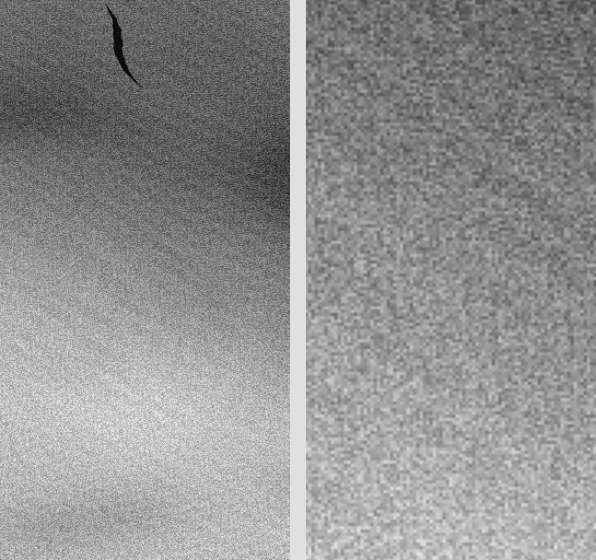
Left: the whole. Right: its middle third, enlarged.
Reproduce this texture procedurally as a WebGL 1 fragment shader.

```glsl
precision highp float;

uniform vec2 u_resolution;

const float PI = 3.14159265;
const float GRAIN_CELLS = 512.0;
const float GRAIN_CONTRAST = 0.19;
const float CRACK_TONE = 0.05;
const vec2 SEED_A = vec2(127.1, 311.7);
const vec2 SEED_B = vec2(269.5, 183.3);

float hash(vec2 p, vec2 seed) {
  return fract(sin(dot(p, seed)) * 43758.5453);
}

float valueNoise(vec2 p, vec2 seed) {
  vec2 cell = floor(p);
  vec2 f = fract(p);
  f = f * f * (3.0 - 2.0 * f);
  float low = mix(hash(cell, seed), hash(cell + vec2(1.0, 0.0), seed), f.x);
  float high = mix(hash(cell + vec2(0.0, 1.0), seed), hash(cell + vec2(1.0), seed), f.x);
  return mix(low, high, f.y);
}

float cloudNoise(vec2 p) {
  float sum = 0.0;
  float weight = 0.5;
  for (int i = 0; i < 4; i++) {
    sum += weight * (valueNoise(p, SEED_A) - 0.5);
    p = p * 2.03 + vec2(17.3, 9.1);
    weight *= 0.5;
  }
  return sum;
}

vec2 rotate(vec2 p, float angle) {
  float c = cos(angle);
  float s = sin(angle);
  return vec2(c * p.x + s * p.y, c * p.y - s * p.x);
}

// Soft elliptical patch, 1 at its centre
float patchMask(vec2 p, vec2 centre, vec2 size) {
  vec2 d = (p - centre) / size;
  return exp(-dot(d, d));
}

// Broad light: dark above, bright band below, lower on the right
float baseTone(vec2 p) {
  float height = p.y + 0.32 * (p.x - 0.26);
  float tone = mix(0.73, 0.375, smoothstep(0.22, 0.80, height));
  tone += 0.04 * smoothstep(0.84, 1.0, p.y);
  tone += 0.07 * patchMask(p, vec2(0.20, 0.26), vec2(0.22, 0.10));
  tone -= 0.09 * patchMask(p, vec2(0.22, 0.08), vec2(0.13, 0.05));
  tone -= 0.06 * patchMask(p, vec2(0.06, 0.05), vec2(0.12, 0.05));
  tone -= 0.06 * patchMask(p, vec2(0.54, 0.13), vec2(0.10, 0.05));
  tone -= 0.12 * patchMask(p, vec2(0.55, 0.69), vec2(0.13, 0.10));
  tone -= 0.08 * patchMask(p, vec2(0.04, 0.79), vec2(0.16, 0.05));
  return tone;
}

// Faint brushed streaks falling to the right
float streaks(vec2 p) {
  vec2 q = rotate(p, -0.60);
  float lines = valueNoise(q * vec2(11.0, 130.0), SEED_B) - 0.5;
  return lines * patchMask(p, vec2(0.12, 0.45), vec2(0.30, 0.25));
}

// Lattice points fall on pixel centres at the native height
float grain(vec2 p) {
  vec2 q = p * GRAIN_CELLS - 0.5;
  return valueNoise(q, SEED_A) + valueNoise(q + 0.02, SEED_B) - 1.0;
}

// Tapered, gently bent sliver with ragged sides
float crackMask(vec2 p, float blur) {
  float t = (0.998 - p.y) / 0.160;
  float along = clamp(t, 0.0, 1.0);
  float arch = sin(PI * along);
  float axis = 0.185 + 0.074 * t - 0.0105 * arch + 0.010 * sin(2.0 * PI * along);
  float ragged = 0.005 * (valueNoise(p * 150.0, SEED_B) - 0.5);
  float halfWidth = 0.0075 * pow(max(arch, 0.0), 1.7) + 0.0008 + ragged * arch;
  float side = 1.0 - smoothstep(-blur, blur, abs(p.x - axis) - halfWidth);
  float ends = smoothstep(0.0, 0.05, t) * (1.0 - smoothstep(0.92, 1.0, t));
  return side * ends;
}

void main() {
  vec2 p = gl_FragCoord.xy / u_resolution.y;
  float blur = max(1.0 / u_resolution.y, 0.0015);

  float tone = baseTone(p);
  tone += 0.08 * cloudNoise(rotate(p, -0.35) * vec2(5.0, 9.0));
  tone += 0.05 * streaks(p);

  float speckle = grain(p);
  tone += GRAIN_CONTRAST * speckle;
  tone = mix(tone, CRACK_TONE + 0.05 * speckle, crackMask(p, blur));

  gl_FragColor = vec4(vec3(clamp(tone, 0.0, 1.0)), 1.0);
}
```
